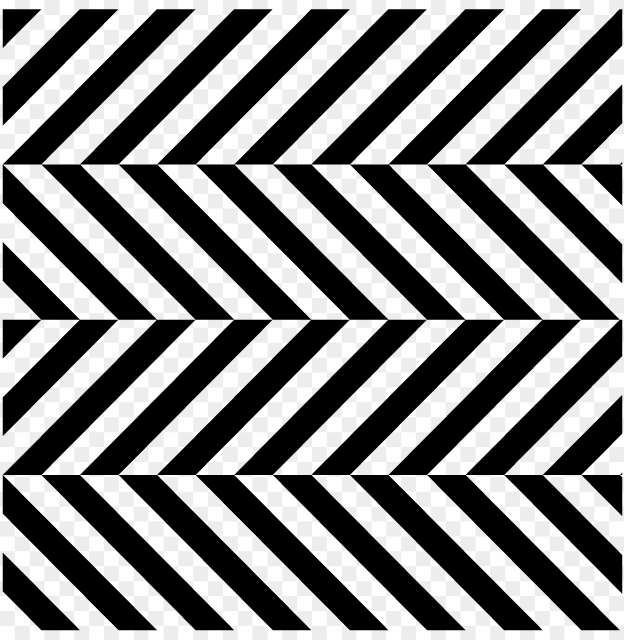
Write a Shadertoy shader that draws this pattern.

```glsl
// Four bands of black diagonal stripes in a herringbone over a pale checkerboard
#define MARGIN_LEFT 0.0045
#define MARGIN_RIGHT 0.0030
#define MARGIN_TOP 0.0143
#define BAND_COUNT 4.0
#define BAND_HEIGHT 0.2426
#define STRIPE_PERIOD 0.1236
#define STRIPE_SHIFT 2.0
#define CHECKER_CELLS vec2(42.0, 42.95)
#define CHECKER_LIGHT vec3(0.996)
#define CHECKER_DARK vec3(0.929)
#define STRIPE_COLOR vec3(0.0)
#define SAMPLES 4

// Pale squares, alternating from the upper left corner
vec3 checkerboard(vec2 p) {
    vec2 cell = floor(p * CHECKER_CELLS);
    return mix(CHECKER_LIGHT, CHECKER_DARK, mod(cell.x + cell.y, 2.0));
}

// 1 inside a stripe, 0 in the gaps and the outer margin
float herringbone(vec2 p) {
    float down = (p.y - MARGIN_TOP) / BAND_HEIGHT;
    float oddBand = mod(floor(down), 2.0);
    float slant = STRIPE_SHIFT * (1.0 - 2.0 * oddBand);

    // Neighbouring bands lean opposite ways and sit half a period apart
    float across = (p.x - MARGIN_LEFT) / STRIPE_PERIOD;
    float phase = fract(across + slant * fract(down) + 0.5 * oddBand);

    bool inside = down >= 0.0 && down < BAND_COUNT
               && p.x > MARGIN_LEFT && p.x < 1.0 - MARGIN_RIGHT;
    return inside ? 1.0 - step(0.5, phase) : 0.0;
}

void mainImage(out vec4 fragColor, in vec2 fragCoord) {
    vec3 sum = vec3(0.0);

    // Average a grid of samples in each pixel to smooth all edges
    for (int j = 0; j < SAMPLES; j++) {
        for (int i = 0; i < SAMPLES; i++) {
            vec2 offset = (vec2(i, j) + 0.5) / float(SAMPLES) - 0.5;
            vec2 p = (fragCoord + offset) / iResolution.xy;
            p.y = 1.0 - p.y;
            sum += mix(checkerboard(p), STRIPE_COLOR, herringbone(p));
        }
    }
    fragColor = vec4(sum / float(SAMPLES * SAMPLES), 1.0);
}
```
